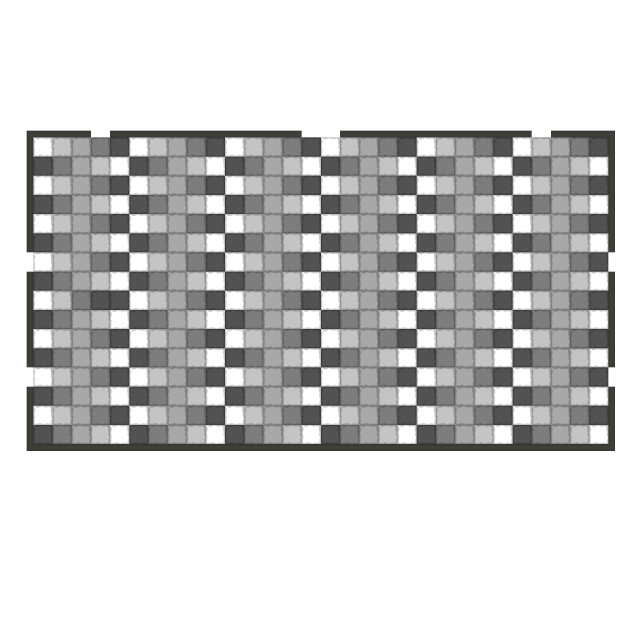
Give the GLSL for this pattern, as a WebGL 1 fragment shader.

```glsl
precision highp float;

uniform vec2 u_resolution;

#define CELL 0.02995
#define ORIGIN vec2(0.0521, 0.3060)
#define GRID vec2(30.0, 16.0)
#define RAMP_LENGTH 5.0
#define FRAME_WIDTH 0.35
#define FRAME_COLOR vec3(0.235, 0.235, 0.215)
#define EDGE_SHADE 0.75
#define EDGE_WIDTH 0.11
#define WEAR 0.07
#define WEAR_SCALE 5.0
#define SAMPLES 3

vec2 hashGradient(vec2 p) {
  float angle = 6.2832 * fract(sin(dot(p, vec2(127.1, 311.7))) * 4375.85);
  return vec2(cos(angle), sin(angle));
}

float gradientNoise(vec2 p) {
  vec2 i = floor(p);
  vec2 f = p - i;
  vec2 s = f * f * f * (f * (f * 6.0 - 15.0) + 10.0);
  vec2 e = vec2(1.0, 0.0);
  float low = mix(dot(hashGradient(i), f),
                  dot(hashGradient(i + e), f - e), s.x);
  float high = mix(dot(hashGradient(i + e.yx), f - e.yx),
                   dot(hashGradient(i + 1.0), f - 1.0), s.x);
  return mix(low, high, s.y);
}

// Five tones from white to charcoal; alternate rows run backwards.
float tileTone(vec2 id) {
  float phase = mod(id.x, RAMP_LENGTH);
  if (mod(id.y, 2.0) < 0.5) phase = RAMP_LENGTH - 1.0 - phase;

  // Two tiles in one row are a step darker than the rest.
  if (id.y == 7.0 && abs(id.x - 2.5) < 1.0) phase += 1.0;

  float tone = 1.0 - 0.17 * phase;
  if (abs(phase - 1.0) < 0.5) tone -= 0.06;
  return tone;
}

// Flat face with a darker, slightly ragged rim.
vec3 tileColor(vec2 q) {
  vec2 id = floor(q);
  vec2 local = q - id;
  vec2 inset = min(local, 1.0 - local);
  float depth = min(inset.x, inset.y);
  depth += WEAR * gradientNoise(local * WEAR_SCALE + 3.7);
  float face = smoothstep(0.25 * EDGE_WIDTH, EDGE_WIDTH, depth);
  return vec3(tileTone(id) * mix(EDGE_SHADE, 1.0, face));
}

// Openings along the top and on both sides, each aligned to a tile.
bool isOpening(vec2 q) {
  vec2 id = floor(q);
  float fromMiddle = abs(id.x - 14.5);
  bool top = q.y > GRID.y && (fromMiddle == 0.5 || fromMiddle == 11.5);
  bool side = (q.x < 0.0 || q.x > GRID.x) && abs(id.y - 6.0) == 3.0;
  return top || side;
}

vec3 panelColor(vec2 q) {
  vec2 outside = max(-q, q - GRID);
  float distanceOut = max(outside.x, outside.y);
  if (distanceOut < 0.0) return tileColor(q);
  if (distanceOut > FRAME_WIDTH || isOpening(q)) return vec3(1.0);

  // Slight bevel across the frame
  float bevel = 1.0 - abs(2.0 * distanceOut / FRAME_WIDTH - 1.0);
  return FRAME_COLOR * mix(0.9, 1.05, smoothstep(0.0, 0.6, bevel));
}

void main() {
  float side = min(u_resolution.x, u_resolution.y);
  vec2 margin = 0.5 * (u_resolution - side);
  vec3 color = vec3(0.0);

  // Average a small grid of samples to smooth every edge.
  for (int y = 0; y < SAMPLES; y++) {
    for (int x = 0; x < SAMPLES; x++) {
      vec2 offset = (vec2(float(x), float(y)) + 0.5) / float(SAMPLES) - 0.5;
      vec2 uv = (gl_FragCoord.xy + offset - margin) / side;
      color += panelColor((uv - ORIGIN) / CELL);
    }
  }
  gl_FragColor = vec4(color / float(SAMPLES * SAMPLES), 1.0);
}
```
